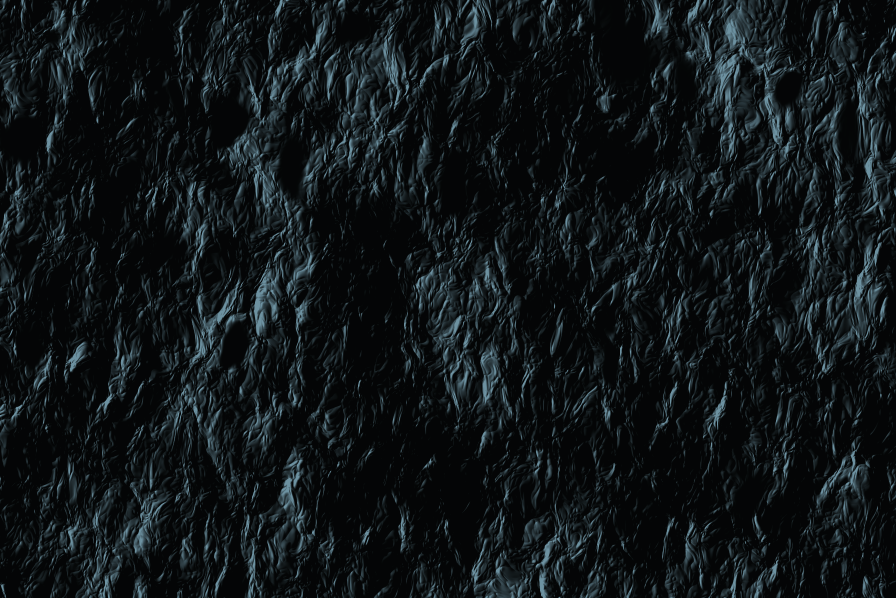
A WebGL 2 fragment shader for this texture:

```glsl
#version 300 es
precision highp float;
// Rough dark rock face under a cold raking light from the upper left.
// A creased fractal relief, slightly taller than wide, is lit by its slope;
// crumbled patches and pits then vary how much light it catches.

uniform vec2 u_resolution;
out vec4 fragColor;

const vec3 SHADOW_COLOR = vec3(0.014, 0.021, 0.022);
const vec3 LIGHT_COLOR = vec3(0.75, 1.0, 1.11);
const vec2 TO_LIGHT = vec2(-0.9, 0.36);
const int OCTAVES = 5;

// Integer hash of a lattice cell, from 0 to 1.
float hash(vec2 cell) {
    uvec2 k = uvec2(ivec2(cell)) * uvec2(1597u, 3571u);
    uint n = (k.x ^ (k.y << 16)) + k.y;
    n = (n ^ (n >> 16)) * 73244475u;
    n = (n ^ (n >> 15)) * 73244475u;
    n ^= n >> 16;
    return float(n >> 8) / 16777216.0;
}

float noise(vec2 p) {
    vec2 cell = floor(p);
    vec2 f = fract(p);
    vec2 w = f * f * (3.0 - 2.0 * f);
    float low = mix(hash(cell), hash(cell + vec2(1, 0)), w.x);
    float high = mix(hash(cell + vec2(0, 1)), hash(cell + vec2(1, 1)), w.x);
    return mix(low, high, w.y);
}

mat2 rotation(float angle) {
    float c = cos(angle);
    float s = sin(angle);
    return mat2(c, s, -s, c);
}

// Shift a point irregularly by up to half the given amount.
vec2 warp(vec2 p, float frequency, float amount) {
    vec2 q = rotation(0.6) * p * frequency;
    return p + amount * (vec2(noise(q + 17.3), noise(q + 71.9)) - 0.5);
}

// Space in which the grain is a little taller than wide, with ragged outlines.
vec2 grainSpace(vec2 p) {
    vec2 q = vec2(p.x - 0.06 * p.y, 0.66 * p.y);
    return warp(warp(q, 22.0, 0.022), 65.0, 0.010);
}

// Sum of creased octaves: sharp valleys between rounded flakes.
float relief(vec2 p) {
    vec2 q = grainSpace(p) * 16.0;
    mat2 turn = rotation(0.75);
    float height = 0.0;
    float amplitude = 0.0625;
    for (int i = 0; i < OCTAVES; i++) {
        height += amplitude * abs(2.0 * noise(q) - 1.0);
        q = turn * q * 1.9 + 23.7;
        amplitude *= 0.56;
    }
    return height;
}

// Slope towards the light, scaled to about unit deviation.
float litSlope(vec2 p, float stepSize) {
    float drop = relief(p) - relief(p + TO_LIGHT * stepSize);
    return drop / (stepSize * 1.75);
}

// Bright and dim areas of three sizes, with the far right in more shade.
float patches(vec2 p, float across) {
    vec2 q = rotation(0.4) * grainSpace(p);
    float broad = 1.5 * (noise(q * 5.0 + 41.0) - 0.5);
    float medium = 1.5 * (noise(q * 12.0 + 9.0) - 0.5);
    float small = 1.3 * (noise(q * 31.0 + 83.0) - 0.5);
    return broad + medium + small + mix(0.28, -0.25, across);
}

// Deep hollows that stay black: 0 inside, 1 outside.
float pitMask(vec2 p) {
    float depth = noise(rotation(1.1) * grainSpace(p) * 13.0 + 57.0);
    return smoothstep(0.10, 0.17, depth);
}

vec3 rockColor(vec2 p, float across) {
    float exposure = 0.92 * litSlope(p, 0.0015) + patches(p, across);
    float lit = max(exposure - 0.08, 0.0) * pitMask(p);
    float brightness = min(0.12 * lit + 0.035 * lit * lit, 0.55);
    return SHADOW_COLOR + LIGHT_COLOR * brightness;
}

void main() {
    // Average four samples per pixel for smooth edges.
    vec3 color = vec3(0.0);
    for (int i = 0; i < 4; i++) {
        vec2 offset = vec2(i % 2, i / 2) * 0.5 - 0.25;
        vec2 position = gl_FragCoord.xy + offset;
        color += rockColor(position / u_resolution.y, position.x / u_resolution.x);
    }
    fragColor = vec4(color * 0.25, 1.0);
}
```
